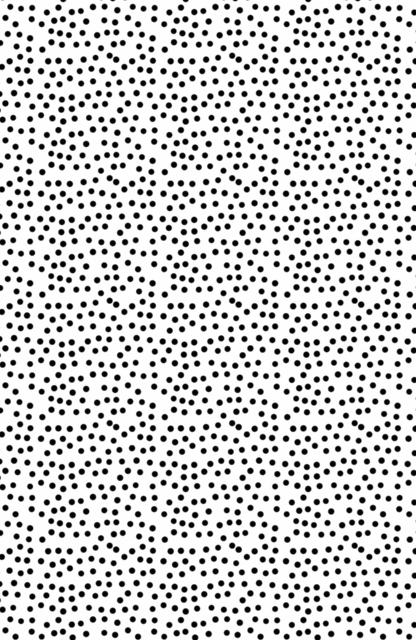
Write a WebGL 1 fragment shader that draws this pattern.

```glsl
precision highp float;

uniform vec2 u_resolution;

#define TILE_SIZE 0.1914    // repeat length, in canvas heights
#define TILE_CELLS 10.0     // cells along a tile side, even
#define JITTER 0.80         // full width of the random shift, in cells
#define SPACING 0.96        // dots closer than this repel, in cells
#define REPULSION 0.5
#define DOT_RADIUS 0.243    // in cells
#define RADIUS_VARIATION 0.05
#define EDGE_SOFTNESS 0.083 // half width of the dot edge, in cells
#define PAPER vec3(0.995)
#define INK vec3(0.012)

float hash(vec2 p) {
    return fract(sin(dot(p, vec2(127.1, 311.7))) * 43758.5453);
}

// Wrap a cell index so that the tile repeats
vec2 wrapCell(vec2 cell) {
    return floor(mod(cell + 0.5, TILE_CELLS));
}

// Staggered grid point with a random shift
vec2 scatteredPoint(vec2 cell) {
    vec2 id = wrapCell(cell);
    vec2 shift = vec2(hash(id + 3.7), hash(id + 41.3)) - 0.5;
    float stagger = 0.5 * mod(id.y, 2.0) - 0.25;
    return cell + 0.5 + vec2(stagger, 0.0) + JITTER * shift;
}

// Push a point away from its close neighbours
vec2 relaxedPoint(vec2 cell) {
    vec2 point = scatteredPoint(cell);
    vec2 push = vec2(0.0);
    for (int j = -1; j <= 1; j++) {
        for (int i = -2; i <= 2; i++) {
            vec2 away = point - scatteredPoint(cell + vec2(float(i), float(j)));
            float gap = length(away);
            if (gap > 0.001) {
                push += away / gap * max(SPACING - gap, 0.0);
            }
        }
    }
    return point + REPULSION * push;
}

// Ink coverage of the dots around a position in cell units
float dotCoverage(vec2 pos, float softness) {
    vec2 home = floor(pos);
    float coverage = 0.0;
    for (int j = -1; j <= 1; j++) {
        for (int i = -1; i <= 1; i++) {
            vec2 cell = home + vec2(float(i), float(j));
            float sizeNoise = hash(wrapCell(cell) + 77.9) * 2.0 - 1.0;
            float radius = DOT_RADIUS * (1.0 + RADIUS_VARIATION * sizeNoise);
            float edge = length(pos - relaxedPoint(cell)) - radius;
            coverage = max(coverage, 1.0 - smoothstep(-softness, softness, edge));
        }
    }
    return coverage;
}

void main() {
    float cellsPerHeight = TILE_CELLS / TILE_SIZE;
    vec2 pos = gl_FragCoord.xy / u_resolution.y * cellsPerHeight;
    float pixel = cellsPerHeight / u_resolution.y;
    float softness = max(EDGE_SOFTNESS, 0.5 * pixel);
    gl_FragColor = vec4(mix(PAPER, INK, dotCoverage(pos, softness)), 1.0);
}
```
